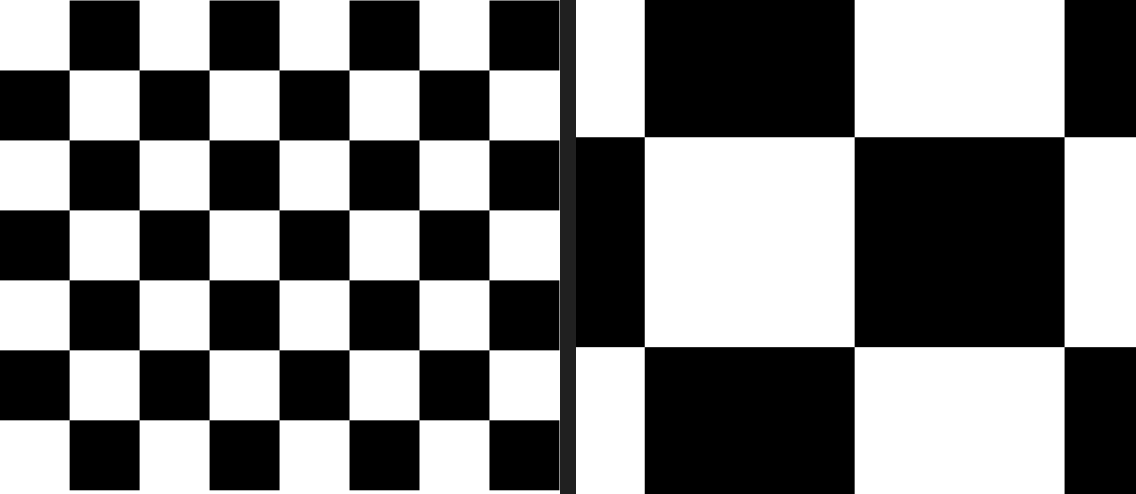
Left, the full canvas; right, a detail of the centre.
Reproduce this pattern procedurally as a Shadertoy shader.

```glsl
// Black and white checkerboard, eight columns by seven rows, on a white ground.

#define CELL 0.12495                  // side of a square, in canvas widths
#define BOARD_CORNER vec2(-0.0006, 0.0066)  // lower left corner of the board
#define BOARD_CELLS vec2(8.0, 7.0)    // columns and rows
#define LIGHT vec3(1.0)
#define DARK vec3(0.0)

// Signed distance to the nearest cell edge: positive in even cells, negative in odd.
vec2 stripeDistance(vec2 cellPos) {
    return abs(mod(cellPos - 0.5, 2.0) - 1.0) - 0.5;
}

// Checker value from -1 (dark) to 1 (light), with edges one pixel wide.
float checker(vec2 cellPos, float pixel) {
    vec2 stripes = clamp(2.0 * stripeDistance(cellPos) / pixel, -1.0, 1.0);
    return stripes.x * stripes.y;
}

// Coverage of the board rectangle.
float boardMask(vec2 cellPos, float pixel) {
    vec2 inside = min(cellPos, BOARD_CELLS - cellPos);
    vec2 coverage = clamp(inside / pixel + 0.5, 0.0, 1.0);
    return coverage.x * coverage.y;
}

void mainImage(out vec4 fragColor, in vec2 fragCoord) {
    // Position and pixel size in units of one square
    vec2 cellPos = (fragCoord / iResolution.x - BOARD_CORNER) / CELL;
    float pixel = 1.0 / (iResolution.x * CELL);

    // Outer squares extend past the border, so that only the mask trims them
    vec2 heldPos = clamp(cellPos, vec2(0.5), BOARD_CELLS - 0.5);
    vec3 board = mix(DARK, LIGHT, 0.5 + 0.5 * checker(heldPos, pixel));

    fragColor = vec4(mix(LIGHT, board, boardMask(cellPos, pixel)), 1.0);
}
```
